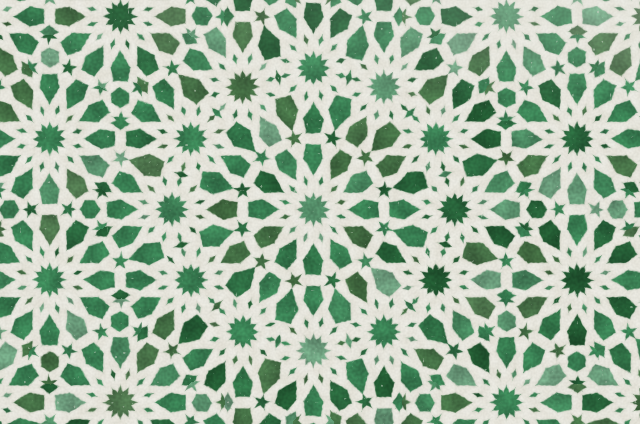
Write a Shadertoy shader that draws this pattern.

```glsl
const float PI = 3.14159265;
const float STEP = PI / 6.0;

// Closest tile so far: signed distance and centre
float tileDist = 1e3;
vec2 tileCentre = vec2(0);

float hash(vec2 p) {
    p = fract(p * vec2(0.1031, 0.1137));
    p += dot(p, p.yx + 33.33);
    return fract((p.x + p.y) * p.x * 17.3);
}

vec2 gradientAt(vec2 cell) {
    float a = 2.0 * PI * hash(cell);
    return vec2(cos(a), sin(a));
}

float gradientNoise(vec2 p) {
    vec2 i = floor(p), f = p - i;
    vec2 u = f * f * f * (f * (f * 6.0 - 15.0) + 10.0);
    vec2 e = vec2(1, 0);
    float low = mix(dot(gradientAt(i), f), dot(gradientAt(i + e), f - e), u.x);
    float high = mix(dot(gradientAt(i + e.yx), f - e.yx), dot(gradientAt(i + 1.0), f - 1.0), u.x);
    return mix(low, high, u.y);
}

vec2 turn(vec2 p, float a) {
    float c = cos(a), s = sin(a);
    return vec2(c * p.x - s * p.y, s * p.x + c * p.y);
}

void layTile(float d, vec2 centre) {
    if (d < tileDist) {
        tileDist = d;
        tileCentre = centre;
    }
}

void layStar(vec2 p, vec2 centre, float axis, float points, float outer, float inner) {
    vec2 q = turn(p - centre, -axis);
    float sector = 2.0 * PI / points;
    float a = atan(q.y, q.x);
    a = abs(a - sector * round(a / sector));
    vec2 tip = vec2(outer, 0);
    vec2 side = inner * vec2(cos(sector * 0.5), sin(sector * 0.5)) - tip;
    layTile(dot(length(q) * vec2(cos(a), sin(a)) - tip, normalize(vec2(side.y, -side.x))), centre);
}

// Five-sided petal: pointed at the back, blunt along its axis
void layPetal(vec2 p, vec2 centre, float axis, float size) {
    vec2 q = turn(p - centre, -axis) / size;
    q.y = abs(q.y);
    float d = max(dot(q, vec2(-0.52, 0.854)) - 0.060, dot(q, vec2(0.196, 0.98)) - 0.069);
    layTile(max(d, q.x - 0.1) * size, centre);
}

void layDiamond(vec2 p, vec2 centre, float axis, vec2 size) {
    vec2 q = abs(turn(p - centre, -axis)) / size;
    layTile((q.x + q.y - 1.0) / length(1.0 / size), centre);
}

void layRosette(vec2 p, vec2 centre, bool onRing) {
    vec2 q = p - centre;
    float a = atan(q.y, q.x);
    float k = round(a / STEP);
    float between = (floor(a / STEP) + 0.5) * STEP;
    layStar(p, centre, 0.0, 12.0, 0.115, 0.078);
    layDiamond(p, centre + turn(vec2(0.205, 0), between), between, vec2(0.032, 0.016));
    // Crowded rosettes keep only the petals facing in and out
    if (!onRing || abs(k) < 1.5 || abs(k) > 5.5)
        layPetal(p, centre + turn(vec2(0.36, 0), k * STEP), k * STEP, 1.0);
    if (!onRing)
        layStar(p, centre + turn(vec2(0.52, 0), between), between, 5.0, 0.057, 0.026);
}

void mainImage(out vec4 fragColor, in vec2 fragCoord) {
    vec2 uv = fragCoord / iResolution.xy;
    vec2 pos = 3.0 * (fragCoord - 0.5 * iResolution.xy) / iResolution.y + vec2(0.047, -0.018);
    float pixel = 3.0 / iResolution.y;

    // Hand-cut wobble, then a twelvefold mirrored wedge
    vec2 p = pos + 0.006 * vec2(gradientNoise(pos * 9.0), gradientNoise(pos * 9.0 + 40.0));
    float wedge = round(atan(p.y, p.x) / STEP) * STEP;
    p = turn(p, -wedge);
    float flip = p.y < 0.0 ? -1.0 : 1.0;
    p.y = abs(p.y);
    float apothem = 1.0 + cos(STEP);
    bool beyond = p.x > apothem;
    if (beyond) p.x = 2.0 * apothem - p.x;

    // Rosettes at the middle, on the ring and at the outer corners
    layRosette(p, vec2(0), false);
    layRosette(p, vec2(1, 0), true);
    layRosette(p, vec2(apothem, 0.5), false);

    // Tiles shared by neighbouring rosettes
    float edge = 0.5 * STEP;
    layPetal(p, turn(vec2(0.71, 0), edge), edge, 1.12);
    layPetal(p, turn(vec2(1.22, 0), edge), edge + PI, 1.12);
    layDiamond(p, turn(vec2(0.966, 0), edge), edge, vec2(0.05, 0.022));
    layStar(p, vec2(1.58, 0), 0.0, 6.0, 0.072, 0.0624);
    layDiamond(p, vec2(1.485, 0.155), 0.5, vec2(0.065, 0.045));

    // Unfold the tile centre so every tile has its own glaze
    vec2 home = tileCentre;
    if (beyond) home.x = 2.0 * apothem - home.x;
    home = turn(home * vec2(1, flip), wedge);
    vec2 id = floor(home * 40.0 + 0.37) + 200.0;
    float tone = hash(id), age = hash(id + 71.0);

    vec3 glaze = mix(vec3(0.13, 0.34, 0.19), vec3(0.22, 0.49, 0.32), smoothstep(0.0, 0.4, tone));
    glaze = mix(glaze, vec3(0.42, 0.60, 0.48), smoothstep(0.72, 1.0, tone));
    glaze = mix(glaze, vec3(0.27, 0.41, 0.25), 0.8 * step(0.82, age));
    glaze *= 1.0 + 0.28 * gradientNoise(pos * 8.0 + age * 30.0) + 0.16 * gradientNoise(pos * 45.0);
    glaze = mix(glaze, vec3(0.72, 0.78, 0.71), 0.6 * smoothstep(0.42, 0.6, gradientNoise(pos * 34.0 + 9.0)));

    // Chalky straps with a soft shade beside the tiles
    vec3 strap = vec3(0.90, 0.895, 0.86) + vec3(0.03, 0.035, 0.045) * gradientNoise(pos * 13.0);
    strap += 0.035 * gradientNoise(pos * 60.0);
    strap -= vec3(0.05, 0.04, 0.05) * (1.0 - smoothstep(0.0, 0.018, tileDist));

    float chipped = tileDist + 0.006 * gradientNoise(pos * 38.0);
    vec3 colour = mix(glaze, strap, smoothstep(-pixel, pixel, chipped));
    colour = mix(colour, vec3(0.91, 0.92, 0.89), 0.22 * smoothstep(0.7, 1.0, uv.y) * uv.x);
    fragColor = vec4(colour, 1);
}
```
